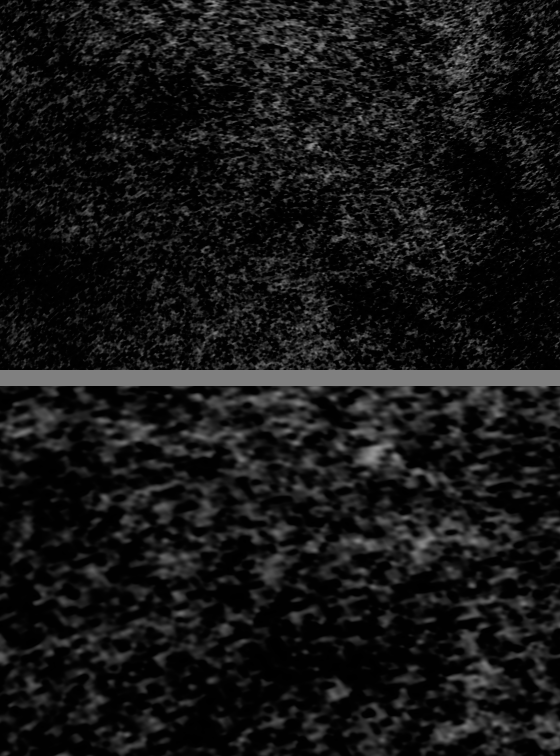
Top, the full canvas; bottom, a detail of the centre.
This texture is drawn by a WebGL 2 fragment shader. Its source:

```glsl
#version 300 es
precision highp float;

uniform vec2 u_resolution;
out vec4 fragColor;

float hash(vec2 cell) {
    vec3 q = fract(vec3(cell.xyx) * 0.1031);
    q += dot(q, q.yzx + 33.33);
    return fract((q.x + q.y) * q.z);
}

// Smooth value noise, scaled to zero mean and about unit deviation.
float noise(vec2 p) {
    vec2 cell = floor(p);
    vec2 f = fract(p);
    f = f * f * (3.0 - 2.0 * f);
    float low = mix(hash(cell), hash(cell + vec2(1.0, 0.0)), f.x);
    float high = mix(hash(cell + vec2(0.0, 1.0)), hash(cell + 1.0), f.x);
    return (mix(low, high, f.y) - 0.5) / 0.2145;
}

vec2 rotate(vec2 p, float angle) {
    float c = cos(angle);
    float s = sin(angle);
    return vec2(c * p.x + s * p.y, c * p.y - s * p.x);
}

// Layered noise, normalised to unit deviation.
float fbm(vec2 p, int octaves, float gain) {
    float sum = 0.0;
    float power = 0.0;
    float amplitude = 1.0;
    for (int i = 0; i < octaves; i++) {
        sum += amplitude * noise(p);
        power += amplitude * amplitude;
        amplitude *= gain;
        p = rotate(p, 0.6) * 2.03 + 17.3;
    }
    return sum * inversesqrt(power);
}

float blob(vec2 p, vec2 center, vec2 radius) {
    vec2 d = (p - center) / radius;
    return exp(-dot(d, d));
}

// Fine flecks leaning up to the right, with rounder clumps between them.
float stoneGrain(vec2 p, float angle) {
    vec2 q = rotate(p, angle);
    float flecks = noise(q * vec2(105.0, 175.0));
    float specks = noise(q * vec2(190.0, 235.0) + 41.7);
    float clumps = noise(q * vec2(48.0, 68.0) + 93.1);
    return 0.62 * flecks + 0.38 * specks + 0.32 * clumps;
}

// Broken ledges: a lit rim with a dark hollow on its lower side.
float ledges(vec2 p, float angle, float seed) {
    vec2 q = rotate(p, angle);
    q.y += 0.022 * fbm(p * 7.0 + seed, 3, 0.55);
    float height = noise(q * vec2(1.3, 3.6) + seed);
    float rim = exp(-pow(height / 0.13, 2.0));
    float hollow = exp(-pow((height + 0.38) / 0.25, 2.0));
    float broken = smoothstep(0.0, 1.3, noise(p * vec2(3.5, 4.5) + seed * 2.0));
    return broken * (1.1 * rim - 0.5 * hollow);
}

// Wide light and dark areas of the rock face.
float patches(vec2 p, float aspect) {
    vec2 warp = 0.05 * vec2(noise(p * 5.0 + 3.1), noise(p * 5.0 + 71.9));
    float field = 0.43 * fbm((p + warp) * vec2(3.2, 4.0) + 8.4, 5, 0.8);
    vec2 uv = vec2(p.x / aspect, p.y);
    field += 0.75 * blob(uv + warp, vec2(0.15, 0.82), vec2(0.17, 0.16));
    field += 0.4 * blob(uv + warp, vec2(0.7, 0.8), vec2(0.3, 0.28));
    field += 0.35 * blob(uv + warp, vec2(0.43, 0.06), vec2(0.15, 0.13));
    field -= 0.45 * blob(uv + warp, vec2(0.05, 0.2), vec2(0.25, 0.32));
    field -= 0.45 * blob(uv + warp, vec2(1.0, 0.35), vec2(0.12, 0.4));
    return field;
}

// Rounded clipping at black.
float softFloor(float value, float knee) {
    return 0.5 * (value + sqrt(value * value + knee * knee));
}

void main() {
    vec2 p = gl_FragCoord.xy / u_resolution.y;
    float aspect = u_resolution.x / u_resolution.y;

    // Grain bends gently and gets rougher towards the upper right.
    float lean = 0.6 + 0.12 * noise(p * 0.8 + 5.0);
    float roughness = mix(0.85, 1.12, smoothstep(0.3, 1.8, p.x + p.y));
    float relief = roughness * stoneGrain(p, lean);

    relief += patches(p, aspect);
    relief += ledges(p, -0.42, 12.6) + 0.7 * ledges(p, -0.2, 37.2);

    float grey = softFloor(0.012 + 0.152 * relief, 0.045);
    grey = min(grey, 0.62);
    fragColor = vec4(vec3(grey), 1.0);
}
```
